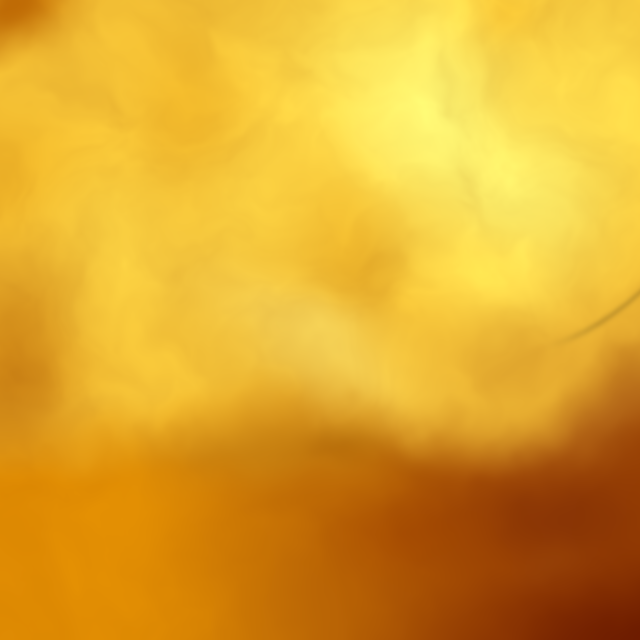
Write a WebGL 1 fragment shader that draws this background.

```glsl
precision highp float;

uniform vec2 u_resolution;

const vec3 GOLD = vec3(0.95, 0.75, 0.21);
const vec3 AMBER = vec3(0.88, 0.55, 0.01);
const vec3 OCHRE = vec3(0.75, 0.42, 0.02);
const vec3 RUST = vec3(0.60, 0.25, 0.01);
const vec3 MAROON = vec3(0.43, 0.11, 0.0);
const vec3 LEMON = vec3(1.0, 0.97, 0.46);
const vec3 YELLOW = vec3(1.0, 0.87, 0.30);
const vec3 HONEY = vec3(0.92, 0.68, 0.14);
const vec3 TAN = vec3(0.87, 0.63, 0.17);

float hash(vec2 p) {
  return fract(sin(dot(p, vec2(127.1, 311.7))) * 43758.55);
}

float noise(vec2 p) {
  vec2 cell = floor(p);
  vec2 f = fract(p);
  f = f * f * (3.0 - 2.0 * f);
  float low = mix(hash(cell), hash(cell + vec2(1.0, 0.0)), f.x);
  float high = mix(hash(cell + vec2(0.0, 1.0)), hash(cell + 1.0), f.x);
  return mix(low, high, f.y);
}

float fbm(vec2 p) {
  float sum = 0.0;
  float amplitude = 0.5;
  for (int i = 0; i < 4; i++) {
    sum += amplitude * noise(p);
    p = mat2(1.6, 1.2, -1.2, 1.6) * p + 7.3;
    amplitude *= 0.5;
  }
  return sum;
}

// Soft elliptical weight, tilted counterclockwise
float glow(vec2 p, vec2 center, vec2 radius, float tilt) {
  vec2 d = p - center;
  float c = cos(tilt);
  float s = sin(tilt);
  vec2 q = vec2(c * d.x + s * d.y, c * d.y - s * d.x) / radius;
  return exp(-dot(q, q));
}

// Height of the border between cloud and ground
float ridge(float x) {
  float hump = (x - 0.45) / 0.2;
  return 0.305 + 0.07 * exp(-hump * hump) + 0.11 * smoothstep(0.8, 1.0, x);
}

vec3 cloud(vec2 p) {
  vec3 c = GOLD;
  c = mix(c, YELLOW, 0.85 * glow(p, vec2(0.62, 0.92), vec2(0.22, 0.18), 0.0));
  c = mix(c, YELLOW, 0.8 * glow(p, vec2(0.95, 0.86), vec2(0.12, 0.2), 0.0));
  c = mix(c, YELLOW, 0.5 * glow(p, vec2(0.18, 0.62), vec2(0.12, 0.14), 0.4));
  c = mix(c, YELLOW, 0.4 * glow(p, vec2(0.4, 0.68), vec2(0.08, 0.14), 0.0));
  // Darker hollows
  c = mix(c, HONEY, 0.7 * glow(p, vec2(0.28, 0.84), vec2(0.08, 0.12), 0.0));
  c = mix(c, HONEY, 0.8 * glow(p, vec2(0.56, 0.61), vec2(0.08, 0.12), 0.4));
  c = mix(c, HONEY, 0.8 * glow(p, vec2(0.0, 0.74), vec2(0.13, 0.09), 0.0));
  c = mix(c, HONEY, 0.7 * glow(p, vec2(0.78, 0.98), vec2(0.06, 0.05), 0.0));
  c = mix(c, OCHRE, 0.65 * glow(p, vec2(0.0, 0.42), vec2(0.13, 0.18), 0.0));
  c = mix(c, OCHRE, glow(p, vec2(0.02, 1.0), vec2(0.12, 0.07), 0.35));
  c = mix(c, TAN, 0.9 * glow(p, vec2(0.92, 0.44), vec2(0.26, 0.11), 0.3));
  // Bright heart and lower bank of light
  c = mix(c, LEMON, 0.95 * glow(p, vec2(0.67, 0.81), vec2(0.13, 0.16), 0.4));
  c = mix(c, LEMON, 0.75 * glow(p, vec2(0.8, 0.68), vec2(0.13, 0.13), 0.4));
  c = mix(c, YELLOW, 0.7 * glow(p, vec2(0.74, 0.57), vec2(0.1, 0.06), 0.0));
  c = mix(c, vec3(0.99, 0.87, 0.38), 0.85 * glow(p, vec2(0.49, 0.46), vec2(0.16, 0.06), -0.5));
  return c;
}

vec3 ground(vec2 p) {
  vec3 c = mix(AMBER, OCHRE, smoothstep(0.2, 0.5, p.x));
  c = mix(c, RUST, smoothstep(0.42, 0.88, p.x + 0.15 * (0.2 - p.y)));
  c = mix(c, vec3(0.77, 0.50, 0.07), 0.8 * glow(p, vec2(0.42, 0.32), vec2(0.2, 0.06), 0.0));
  c = mix(c, vec3(0.67, 0.38, 0.02), 0.6 * glow(p, vec2(0.55, 0.325), vec2(0.06, 0.03), 0.0));
  c = mix(c, vec3(0.63, 0.27, 0.0), 0.6 * glow(p, vec2(0.66, 0.17), vec2(0.15, 0.06), 0.3));
  c = mix(c, vec3(0.73, 0.44, 0.11), 0.85 * glow(p, vec2(0.97, 0.36), vec2(0.18, 0.07), 0.4));
  c = mix(c, vec3(0.53, 0.20, 0.02), 0.8 * glow(p, vec2(0.89, 0.19), vec2(0.14, 0.06), 0.0));
  c = mix(c, vec3(0.62, 0.29, 0.04), 0.5 * glow(p, vec2(0.87, 0.11), vec2(0.07, 0.04), 0.3));
  return mix(c, MAROON, glow(p, vec2(1.0, 0.0), vec2(0.24, 0.1), 0.25));
}

// Thin curved fold near the right edge
float crease(vec2 p) {
  float curve = 0.46 + 0.3 * (p.x - 0.86) + 2.0 * (p.x - 0.86) * (p.x - 0.86);
  float d = (p.y - curve) / 0.007;
  return exp(-d * d) * smoothstep(0.84, 0.94, p.x);
}

void main() {
  vec2 uv = gl_FragCoord.xy / u_resolution;
  vec2 drift = vec2(fbm(uv * 6.0), fbm(uv * 6.0 + 19.0)) - 0.47;
  vec2 p = uv + 0.08 * drift;
  float height = p.y - ridge(p.x);
  float sky = smoothstep(-0.07, 0.07, height);
  vec3 color = mix(ground(p), cloud(p), sky);

  // Mottled light, calmer over the ground
  float mottle = fbm(uv * 9.0 + 2.0 * drift + 4.0) - 0.47;
  color *= 1.0 + mottle * mix(0.1, 0.22, sky) * vec3(0.6, 1.0, 1.5);
  color *= 1.0 - 0.13 * crease(uv + 0.01 * drift);
  gl_FragColor = vec4(clamp(color, 0.0, 1.0), 1.0);
}
```
